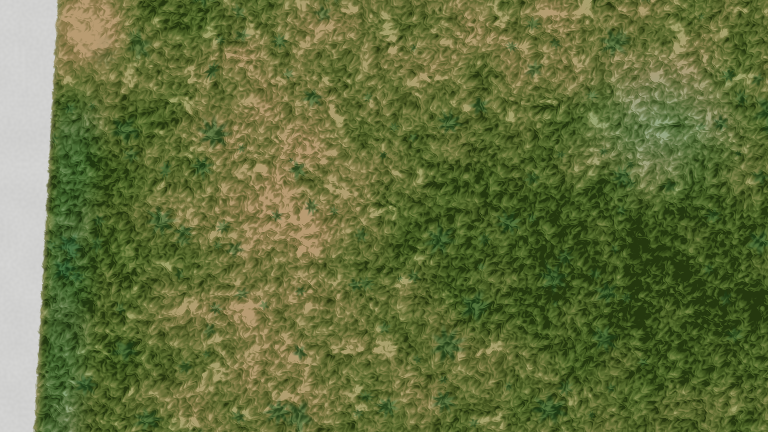
A Shadertoy shader for this texture:

```glsl
// Aerial view of a worn summer lawn with dry patches and weeds beside a pale concrete path.

vec2 hash2(vec2 p) {
    vec3 q = fract(p.xyx * vec3(0.1031, 0.1030, 0.0973));
    q += dot(q, q.yzx + 33.33);
    return fract((q.xx + q.yz) * q.zy);
}

float cornerSlope(vec2 cell, vec2 corner, vec2 f) {
    float angle = 6.2832 * hash2(cell + corner + 40.0).x;
    return dot(vec2(cos(angle), sin(angle)), f - corner);
}

// Gradient noise, roughly -0.7 to 0.7
float noise(vec2 p) {
    vec2 i = floor(p), f = fract(p);
    vec2 u = f * f * f * (f * (f * 6.0 - 15.0) + 10.0);
    float low = mix(cornerSlope(i, vec2(0, 0), f), cornerSlope(i, vec2(1, 0), f), u.x);
    float high = mix(cornerSlope(i, vec2(0, 1), f), cornerSlope(i, vec2(1, 1), f), u.x);
    return mix(low, high, u.y);
}

// Soft round patch
float patchAt(vec2 p, vec2 centre, vec2 radius) {
    vec2 d = (p - centre) / radius;
    return exp(-dot(d, d));
}

// Five steps from shaded grass to bleached straw
vec3 grassRamp(float t) {
    vec3 c = mix(vec3(0.16, 0.21, 0.065), vec3(0.28, 0.33, 0.13), smoothstep(0.0, 0.25, t));
    c = mix(c, vec3(0.38, 0.42, 0.20), smoothstep(0.25, 0.5, t));
    c = mix(c, vec3(0.50, 0.49, 0.28), smoothstep(0.5, 0.75, t));
    return mix(c, vec3(0.67, 0.63, 0.44), smoothstep(0.75, 1.05, t));
}

// Scattered leafy rosettes, one candidate per grid cell
float weeds(vec2 p, float scale, float density) {
    vec2 q = p * scale, cell = floor(q);
    float cover = 0.0;
    for (int y = -1; y <= 1; y++)
    for (int x = -1; x <= 1; x++) {
        vec2 id = cell + vec2(x, y);
        vec2 seed = hash2(id + 7.0), kind = hash2(id + 91.0);
        vec2 d = q - id - 0.15 - 0.7 * seed;
        float leaves = 0.75 + 0.25 * cos(atan(d.y, d.x) * floor(5.0 + 4.0 * seed.x) + 6.0 * seed.y);
        float radius = (0.12 + 0.2 * kind.y) * leaves;
        float spot = 1.0 - smoothstep(0.5 * radius, 1.25 * radius, length(d));
        cover = max(cover, spot * step(kind.x, density));
    }
    return cover;
}

void mainImage(out vec4 fragColor, in vec2 fragCoord) {
    vec2 p = fragCoord / iResolution.y;
    vec2 warped = p + 0.02 * vec2(noise(p * 9.0), noise(p * 9.0 + 31.0));

    // Broad dry areas
    float bare = patchAt(warped, vec2(0.21, 0.93), vec2(0.09, 0.13));
    float dry = 0.65 * patchAt(warped, vec2(0.64, 0.64), vec2(0.17, 0.17))
              + 0.50 * patchAt(warped, vec2(0.66, 0.43), vec2(0.19, 0.15))
              + 0.50 * patchAt(warped, vec2(0.60, 0.16), vec2(0.22, 0.16))
              + 0.50 * patchAt(warped, vec2(0.54, 0.87), vec2(0.06, 0.05))
              + 0.35 * patchAt(warped, vec2(1.03, 0.15), vec2(0.11, 0.12))
              + 0.40 * patchAt(warped, vec2(1.15, 0.93), vec2(0.55, 0.16));
    float faded = patchAt(warped, vec2(1.53, 0.70), vec2(0.16, 0.13));

    // Broad lush areas
    float lush = 0.55 * patchAt(p, vec2(1.55, 0.36), vec2(0.42, 0.26))
               + 0.25 * patchAt(p, vec2(1.12, 0.50), vec2(0.20, 0.16))
               + 0.30 * patchAt(p, vec2(0.20, 0.45), vec2(0.16, 0.40))
               + 0.25 * patchAt(p, vec2(0.42, 0.98), vec2(0.14, 0.08));

    // Clumps, tufts and blades
    float clumps = noise(warped * 9.0 + 3.0);
    float tufts = noise(warped * vec2(22.0, 27.0) + 11.0);
    float blades = noise(warped * vec2(52.0, 64.0) + 0.7 * tufts);
    float grain = noise(p * vec2(125.0, 110.0) + 2.0 * blades);
    float detail = 0.28 * clumps + 0.38 * tufts + 0.55 * blades + 0.55 * grain;

    float tone = 0.46 + 0.48 * dry + 0.6 * bare + 0.28 * faded - 0.62 * lush;
    tone += detail * (1.0 - 0.4 * bare);
    float straw = smoothstep(0.26, 0.5, noise(warped * vec2(15.0, 19.0) + 57.0) + 0.25 * blades);
    tone += 0.4 * straw * smoothstep(-0.4, 0.3, dry - lush + 0.2);

    // Warm tint where dry, cool tint where lush or faded
    vec3 col = grassRamp(tone);
    float warmth = clamp(0.35 + 0.9 * dry + bare - 0.9 * lush + 0.5 * clumps, 0.0, 1.0);
    col *= mix(vec3(0.90, 1.05, 0.92), vec3(1.08, 0.97, 1.02), warmth);
    col = mix(col, col * vec3(0.94, 1.02, 1.25), faded);

    // Weeds
    float green = max(weeds(warped, 7.5, 0.42), 0.8 * weeds(warped + 5.0, 15.0, 0.22));
    vec3 leaf = mix(vec3(0.11, 0.24, 0.09), vec3(0.31, 0.46, 0.24), smoothstep(-0.45, 0.5, blades + grain));
    col = mix(col, leaf, 0.75 * green * (1.0 - bare));

    // Verge beside the path
    float edge = p.x - 0.079 - 0.055 * p.y;
    float verge = smoothstep(0.0, 0.03, edge) * (1.0 - smoothstep(0.06, 0.15, edge));
    col = mix(col, col * vec3(0.84, 1.0, 1.12), verge * (1.0 - smoothstep(0.68, 0.82, p.y)));
    col = mix(col, vec3(0.60, 0.57, 0.41), 0.5 * (1.0 - smoothstep(0.0, 0.012, edge)));

    // Concrete path with a ragged grass edge
    float ragged = edge + 0.005 * noise(vec2(p.y * 45.0, 2.0)) + 0.004 * grain;
    vec3 concrete = vec3(0.82, 0.82, 0.815) + 0.015 * noise(p * 14.0) + 0.02 * noise(p * 120.0);
    float soft = 0.8 / iResolution.y + 0.001;
    col = mix(concrete, col, smoothstep(-soft, soft, ragged));

    fragColor = vec4(clamp(col, 0.0, 1.0), 1.0);
}
```
